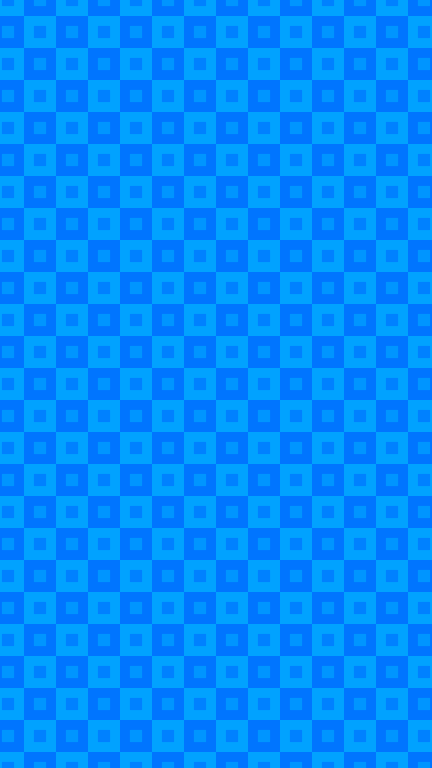
Write a Shadertoy shader that draws this pattern.

```glsl
// Blue checkerboard whose cells each hold a small square of the opposite tone.
// A signed edge distance per axis gives the smooth checker; a rounded box
// distance gives the centred inner squares.

#define CELLS_ACROSS 13.5
#define GRID_SHIFT vec2(0.25, 0.5)
#define INNER_HALF 0.19
#define INNER_ROUND 0.025
#define DARK_CELL vec3(0.00, 0.46, 1.0)
#define LIGHT_CELL vec3(0.005, 0.635, 1.0)
#define DARK_INNER vec3(0.00, 0.505, 1.0)
#define LIGHT_INNER vec3(0.00, 0.585, 1.0)

float roundedBox(vec2 p, float halfSize, float radius) {
    vec2 d = abs(p) - halfSize + radius;
    return length(max(d, 0.0)) + min(max(d.x, d.y), 0.0) - radius;
}

void mainImage(out vec4 fragColor, in vec2 fragCoord) {
    // Cell units, square at any canvas size
    float pixel = CELLS_ACROSS / iResolution.x;
    vec2 grid = fragCoord * pixel + GRID_SHIFT;
    vec2 cell = floor(grid);
    vec2 local = fract(grid) - 0.5;

    // Checker: the sign flips across each cell edge
    vec2 side = 1.0 - 2.0 * mod(cell, 2.0);
    vec2 edge = side * clamp((0.5 - abs(local)) * 2.0 / pixel, 0.0, 1.0);
    float lightness = 0.5 + 0.5 * edge.x * edge.y;
    vec3 color = mix(DARK_CELL, LIGHT_CELL, lightness);

    // Inner square in the opposite, softer tone
    vec3 innerColor = side.x * side.y > 0.0 ? DARK_INNER : LIGHT_INNER;
    float distanceToInner = roundedBox(local, INNER_HALF, INNER_ROUND);
    float inner = clamp(0.5 - distanceToInner / pixel, 0.0, 1.0);
    color = mix(color, innerColor, inner);

    fragColor = vec4(color, 1.0);
}
```
